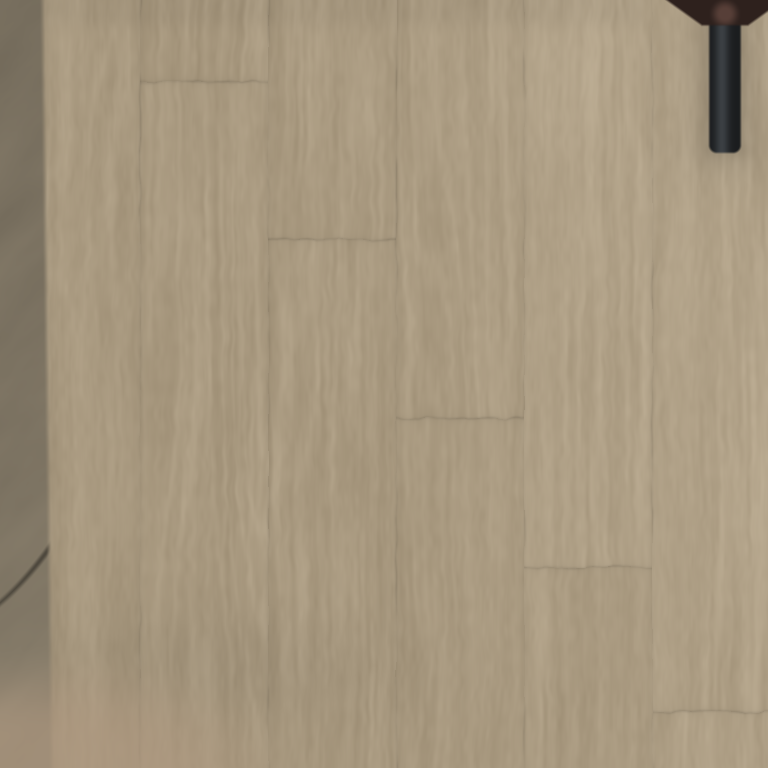
This texture is drawn by a WebGL 1 fragment shader. Its source:

```glsl
precision highp float;
uniform vec2 u_resolution;

#define PLANK_WIDTH 0.1667
#define PLANK_LENGTH 1.23
#define FIRST_SEAM 0.016
#define JOINT_STEP 0.205
#define SEAM_WIDTH 0.0008
#define GRAIN 0.6
#define WOOD_SHADE vec3(0.608, 0.547, 0.447)
#define WOOD_PALE vec3(0.724, 0.664, 0.564)
#define CLOTH vec3(0.492, 0.455, 0.388)
#define BLUSH vec3(0.680, 0.595, 0.500)
#define METAL vec3(0.140, 0.150, 0.160)
#define BRACKET vec3(0.180, 0.130, 0.115)

float hash(vec2 p) {
  vec3 q = fract(p.xyx * vec3(0.1031, 0.1030, 0.0973));
  q += dot(q, q.yzx + 33.33);
  return fract((q.x + q.y) * q.z);
}

float noise(vec2 p) {
  vec2 i = floor(p), f = fract(p);
  f *= f * (3.0 - 2.0 * f);
  return mix(mix(hash(i), hash(i + vec2(1.0, 0.0)), f.x),
             mix(hash(i + vec2(0.0, 1.0)), hash(i + 1.0), f.x), f.y);
}

float fbm(vec2 p) {
  float sum = 0.0, amp = 0.5;
  for (int i = 0; i < 4; i++) {
    sum += amp * noise(p);
    p = p * 2.03 + 17.1;
    amp *= 0.5;
  }
  return sum;
}

// Soft-edged coverage of a signed distance
float cover(float d, float soft) {
  return 1.0 - smoothstep(-soft, soft, d);
}

// Lengthwise streaks, short pores and narrow arched rings
float woodGrain(vec2 p, float seed) {
  vec2 q = p + vec2(seed * 7.3, seed * 13.7);
  q.x += 0.012 * (noise(q * vec2(9.0, 4.0)) - 0.5);
  q.x += 0.004 * (noise(q * vec2(35.0, 40.0)) - 0.5);
  float broad = fbm(q * vec2(24.0, 1.5)) - 0.47;
  float fine = fbm(q * vec2(95.0, 6.0)) - 0.47;
  float pores = noise(q * vec2(210.0, 60.0)) - 0.5;
  float streakArea = smoothstep(0.3, 0.7, noise(q * vec2(18.0, 2.0) + 23.0));
  float streak = (noise(q * vec2(170.0, 7.0)) - 0.47) * streakArea;
  float field = 7.0 * noise(q * vec2(12.0, 1.3)) + 0.5 * noise(q * vec2(30.0, 8.0));
  float ring = pow(0.5 + 0.5 * cos(6.2832 * field), 3.0) - 0.31;
  float ringArea = smoothstep(0.45, 0.75, noise(q * vec2(10.0, 2.6) + 41.0));
  return 0.55 * broad + 0.8 * fine + 0.3 * pores + 0.6 * streak + 0.3 * ring * ringArea;
}

vec3 floorColor(vec2 p, float px) {
  float wobble = 0.003 * (noise(vec2(p.x * 4.0, p.y * 40.0)) - 0.5);
  float across = (p.x + wobble - FIRST_SEAM) / PLANK_WIDTH;
  float column = floor(across);

  // Stepped end joints, slightly uneven
  float joint = 0.893 - JOINT_STEP * (column - 1.0);
  joint -= 0.036 * max(0.0, 1.0 - abs(column - 3.3) / 1.3);
  float along = (p.y - joint + 0.004 * (noise(p * 70.0) - 0.5)) / PLANK_LENGTH;
  float seed = hash(vec2(column + 5.0, floor(along) + 9.0));

  // Room light, plank tone and grain
  float tone = 0.26 + 0.5 * p.x + 0.12 * (p.y - 0.5);
  tone += 0.2 * exp(-pow((p.x - 0.08) * 14.0, 2.0));
  tone += 0.12 * (seed - 0.5) + 0.15 * (fbm(p * 3.0) - 0.47);
  tone += GRAIN * woodGrain(p, seed * 10.0);
  vec3 color = mix(WOOD_SHADE, WOOD_PALE, tone);

  // Soft shaded seams with sharper broken parts, and worn joints
  float seamDist = (0.5 - abs(fract(across) - 0.5)) * PLANK_WIDTH;
  float jointDist = (0.5 - abs(fract(along) - 0.5)) * PLANK_LENGTH;
  float seamWear = 0.12 * smoothstep(0.35, 0.8, fbm(vec2(floor(across + 0.5) * 7.3, p.y * 22.0)));
  float jointWear = 0.04 + 0.1 * noise(p * vec2(55.0, 7.0));
  color *= 1.0 - 0.035 * exp(-seamDist * 300.0);
  color *= 1.0 - seamWear * cover(seamDist - SEAM_WIDTH, px + 0.0012);
  color *= 1.0 - 0.04 * exp(-jointDist * 220.0);
  color *= 1.0 - jointWear * cover(jointDist - SEAM_WIDTH, px + 0.0015);
  return color;
}

void main() {
  vec2 p = gl_FragCoord.xy / u_resolution;
  float px = 1.0 / min(u_resolution.x, u_resolution.y);
  vec3 color = floorColor(p, px);

  // Dim bands at the top and lower left
  color *= 1.0 - 0.035 * smoothstep(0.95, 0.985, p.y) * cover(p.x - 0.84, 0.01);
  vec2 dim = (p - vec2(0.28, 0.13)) * vec2(4.0, 13.0);
  color *= 1.0 - 0.04 * exp(-dot(dim, dim));

  // Folded cloth along the left edge
  float folds = fbm(vec2(p.x * 9.0, p.y * 14.0 - p.x * 12.0));
  vec3 cloth = CLOTH * (0.93 + 0.14 * folds + 0.1 * (0.5 - p.y));
  float crease = abs(p.y - 0.215 - 0.85 * p.x - 4.0 * p.x * p.x);
  cloth *= 1.0 - 0.4 * cover(crease - 0.003 - 0.04 * p.x, 0.005);
  float clothEdge = p.x - 0.06 - 0.012 * (0.6 - p.y);
  color *= 1.0 - 0.05 * exp(-max(clothEdge, 0.0) * 160.0);
  color = mix(color, cloth, cover(clothEdge, px + 0.003));

  // Warm blur in the lower corner
  float blur = length((p - vec2(0.07, -0.02)) * vec2(0.55, 1.0));
  color = mix(color, BLUSH, 0.7 * cover(blur - 0.125, 0.06));

  // Rod with a blunt end, its shadow and bracket
  vec2 rod = p - vec2(0.944, 0.0);
  vec2 corner = vec2(abs(rod.x) - 0.0105, 0.811 - p.y);
  float rodDist = length(max(corner, 0.0)) + min(max(corner.x, corner.y), 0.0) - 0.01;
  color *= 1.0 - 0.13 * exp(-max(rodDist, 0.0) * 45.0);
  vec3 metal = METAL * (0.75 + 0.9 * exp(-pow((rod.x + 0.004) * 110.0, 2.0)));
  color = mix(color, metal, cover(rodDist, px + 0.001));
  float bracketDist = max(0.967 - p.y, 0.58 * (abs(rod.x) - 0.03 - 1.4 * (p.y - 0.967)));
  float knob = cover(length(p - vec2(0.944, 0.982)) - 0.014, 0.008);
  color = mix(color, BRACKET * (1.0 + 0.9 * knob), cover(bracketDist, px + 0.001));

  gl_FragColor = vec4(color, 1.0);
}
```
